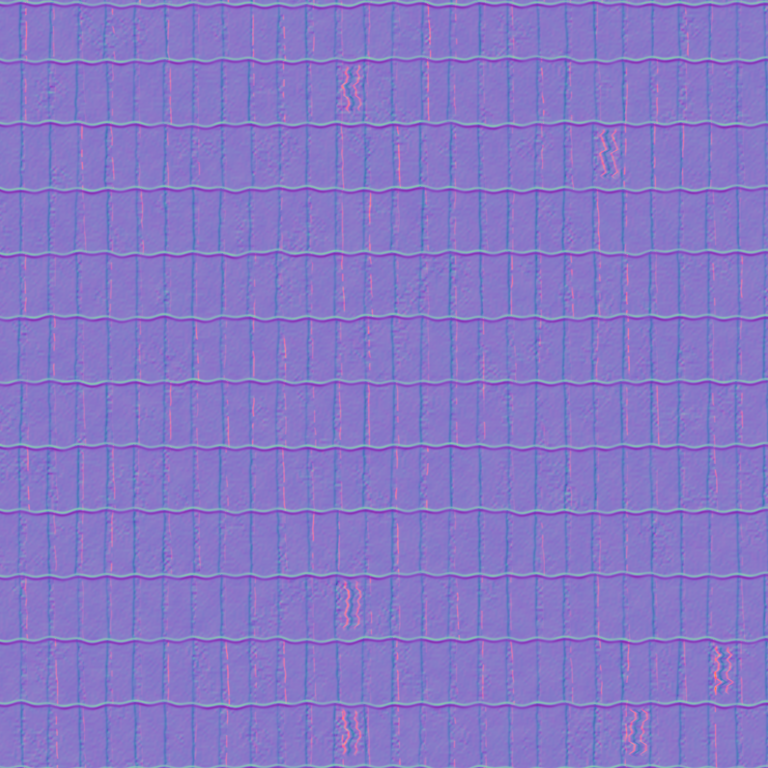
Write a WebGL 2 fragment shader that draws this texture map.

```glsl
#version 300 es
precision highp float;
// Normal map of a weathered tiled roof: 12 wavy courses of narrow tiles with rough gaps.
uniform vec2 u_resolution;
out vec4 fragColor;

float hash(vec2 p) {
  vec3 q = fract(vec3(p.xyx) * 0.1031);
  q += dot(q, q.yzx + 33.33);
  return fract((q.x + q.y) * q.z);
}

float noise(vec2 p) {
  vec2 cell = floor(p), f = fract(p);
  f = f * f * (3.0 - 2.0 * f);
  return mix(mix(hash(cell), hash(cell + vec2(1, 0)), f.x),
             mix(hash(cell + vec2(0, 1)), hash(cell + vec2(1, 1)), f.x), f.y);
}

// Soft line of the given half width around zero
float ridge(float d, float width) {
  return exp(-d * d / (width * width));
}

float grainHeight(vec2 p) {
  return noise(p * 270.0) + 0.7 * noise(p * 130.0 + 40.0);
}

vec2 grainSlope(vec2 p) {
  float e = 0.0011;
  return vec2(grainHeight(p + vec2(e, 0)) - grainHeight(p - vec2(e, 0)),
              grainHeight(p + vec2(0, e)) - grainHeight(p - vec2(0, e)));
}

void main() {
  vec2 p = gl_FragCoord.xy / u_resolution;
  float depth = 1.0 - p.y;
  const float courseHeight = 0.0839, tileWidth = 0.0373;

  // Nearest course seam, sagging at the middle of each tile
  float seam = round((depth - 0.0781) / courseHeight);
  float column = (p.x - 0.027) / tileWidth;
  float sag = 0.0015 * cos(6.2832 * column)
            - 0.005 * (noise(vec2(column * 0.8 + 60.0, seam * 7.0 + 20.0)) - 0.5);
  float seamY = 0.0781 + seam * courseHeight + (seam < -0.5 ? 0.011 : 0.0);
  float below = depth - seamY + sag;
  float course = seam + step(0.0, below);
  float v = below / courseHeight + (below < 0.0 ? 1.0 : 0.0);

  // Gaps between tiles: blue left wall, rough floor, pink right wall
  vec2 slope = vec2(0.0);
  float rough = 0.0;
  for (int i = 0; i < 2; i++) {
    float k = floor(column) + float(i);
    vec2 id = vec2(k + 40.0, course + 11.0);
    float x = p.x - 0.027 - k * tileWidth;
    float wobble = 0.0016 * (noise(vec2(k * 9.0 + 30.0, depth * 90.0)) - 0.5);
    float left = (hash(id) - 0.5) * 0.004 + (hash(id + 71.0) - 0.5) * 0.005 * v + wobble;
    float right = 0.0045 + hash(id + 23.0) * 0.004
                + (hash(id + 51.0) - 0.35) * 0.006 * v - wobble;
    right = max(right, left + 0.002);
    float wear = smoothstep(0.2, 0.6, noise(vec2(k * 5.0 + 9.0, depth * 130.0)));
    slope.x -= ridge(x - left, 0.0019) * (0.11 + 0.10 * hash(id + 5.0));
    slope.x += ridge(x - right, 0.0012) * wear * (0.04 + 0.30 * pow(hash(id + 13.0), 1.5));
    rough += smoothstep(left - 0.001, left + 0.001, x)
           * (1.0 - smoothstep(right - 0.001, right + 0.001, x))
           * (0.4 + 0.6 * hash(id + 33.0));
  }

  // A few broken tiles with jagged upright cracks
  vec2 tile = vec2(floor(column) + 40.0, course + 11.0);
  float broken = step(0.988, hash(tile + 90.0)) * smoothstep(0.05, 0.12, v)
               * (1.0 - smoothstep(0.75, 0.85, v));
  float across = fract(column) + 0.25 * (noise(vec2(tile.x, depth * 170.0)) - 0.5);
  slope.x += broken * (0.35 * ridge(across - 0.35, 0.05) - 0.2 * ridge(across - 0.5, 0.06)
           + 0.3 * ridge(across - 0.75, 0.05));

  // Grain, coarser in gaps and worn patches
  float patches = smoothstep(0.62, 0.85, noise(p * vec2(38.0, 26.0) + 15.0));
  float grain = 0.045 + 0.12 * min(rough, 1.0) + 0.07 * patches + 0.10 * broken;
  slope += grainSlope(p) * grain * vec2(1.0, -1.0);
  slope += 0.03 * (vec2(noise(p * 65.0), noise(p * 65.0 + 31.0)) - 0.5);

  // Seam: bright lip above a dark undercut
  float lip = ridge(below + 0.0012, 0.0018);
  float undercut = ridge(below - 0.0021, 0.0021);
  float strength = 0.65 + 0.5 * noise(vec2(p.x * 70.0, seam + 30.0));
  slope *= 1.0 - 0.7 * max(lip, undercut);
  slope.y += strength * (0.27 * lip - 0.25 * undercut);

  vec3 flatColor = vec3(0.535, 0.472, 0.785);
  vec3 color = flatColor + vec3(slope, -1.1 * dot(slope, slope));
  fragColor = vec4(clamp(color, 0.0, 1.0), 1.0);
}
```
